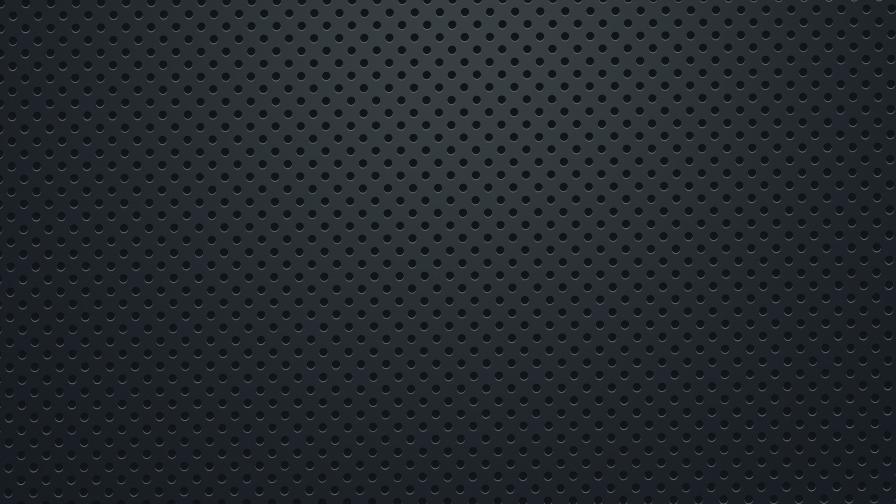
Give the GLSL for this texture, as a WebGL 1 fragment shader.

```glsl
precision highp float;
uniform vec2 u_resolution;

#define PERIOD 0.0498
#define ANCHOR vec2(0.5956, 0.6498)
#define ROW_TILT 0.008
#define COLUMN_LEAN 0.010
#define HOLE_RADIUS 0.165
#define RIM_DROP 0.045
#define GLOW_CENTER vec2(0.52, 0.93)
#define GLOW_FALLOFF 1.9
#define GLOW_COLOR vec3(0.218, 0.248, 0.265)
#define EDGE_COLOR vec3(0.083, 0.105, 0.126)
#define HOLE_COLOR vec3(0.068, 0.084, 0.099)
#define RIM_COLOR vec3(0.36, 0.385, 0.40)

float hash(vec2 p) {
  return fract(sin(dot(p, vec2(127.1, 311.7))) * 43758.5453);
}

// Antialiased disk coverage, in lattice units
float disk(vec2 p, float radius, float pixel) {
  return 1.0 - smoothstep(-0.5 * pixel, 0.5 * pixel, length(p) - radius);
}

// Sheet lit from the top centre, fading to the borders
vec3 sheetColor(vec2 uv, float aspect) {
  vec2 offset = uv - GLOW_CENTER * vec2(aspect, 1.0);
  return mix(EDGE_COLOR, GLOW_COLOR, exp(-GLOW_FALLOFF * dot(offset, offset)));
}

void main() {
  vec2 uv = gl_FragCoord.xy / u_resolution.y;
  float aspect = u_resolution.x / u_resolution.y;
  float pixel = 1.0 / (u_resolution.y * PERIOD);

  // Slightly skewed lattice with a hole at each corner and cell centre
  vec2 offset = uv - ANCHOR;
  vec2 lattice = (offset - vec2(COLUMN_LEAN, ROW_TILT) * offset.yx) / PERIOD;
  vec2 cornerId = floor(lattice + 0.5);
  vec2 centreId = floor(lattice) + 0.5;
  vec2 toCorner = lattice - cornerId;
  vec2 toCentre = lattice - centreId;
  bool nearCorner = dot(toCorner, toCorner) < dot(toCentre, toCentre);
  vec2 local = nearCorner ? toCorner : toCentre;
  vec2 holeId = nearCorner ? cornerId : centreId;

  // Lit lower lip with a dark hole over it
  vec3 color = sheetColor(uv, aspect);
  float lip = disk(local + vec2(0.0, RIM_DROP), HOLE_RADIUS, pixel);
  float lowerSide = smoothstep(0.06, -0.10, local.y);
  float lipLight = mix(0.75, 1.0, hash(holeId));
  color = mix(color, RIM_COLOR, lip * lowerSide * lipLight);

  float hole = disk(local, HOLE_RADIUS, pixel);
  float shadow = smoothstep(-HOLE_RADIUS, HOLE_RADIUS, local.y);
  color = mix(color, HOLE_COLOR * mix(1.08, 0.88, shadow), hole);

  // Faint surface grain
  color += (hash(floor(uv * 288.0)) - 0.5) * 0.006;

  gl_FragColor = vec4(color, 1.0);
}
```
